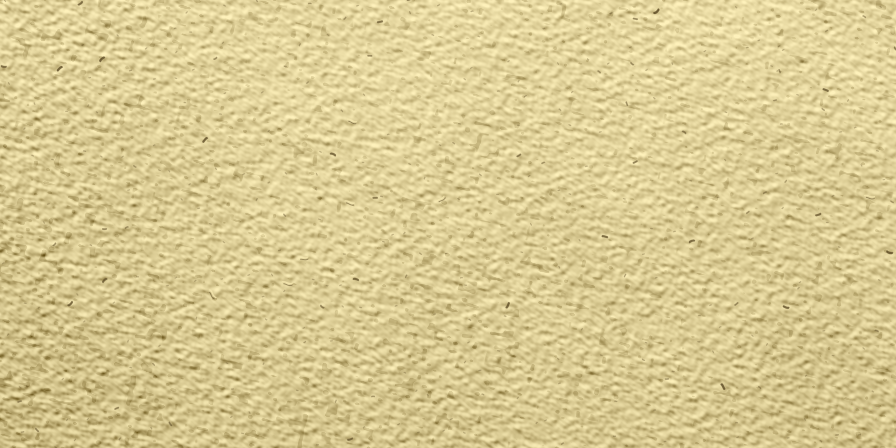
Give the GLSL for this texture, as a Shadertoy shader.

```glsl
// Rough sand-coloured plaster under raking light from the upper left.
// Fine noise relief is shaded by its slope, then pits, dark specks and
// a few pale fibres are scattered over a broad fall-off of light.

#define SHADE_COLOUR vec3(0.65, 0.58, 0.355)
#define LIGHT_COLOUR vec3(0.94, 0.885, 0.67)
#define SPECK_COLOUR vec3(0.36, 0.29, 0.14)
#define BASE_TONE 0.765
#define RELIEF_GAIN 1.45
#define GRAIN_FREQ vec2(64.0, 92.0)
#define GRAIN_TILT -0.22
#define TO_LIGHT vec2(-0.0010, 0.0024)
#define PIT_DEPTH 0.36
#define SPECK_CELLS 19.0
#define SPECK_CHANCE 0.45
#define FIBRE_CHANCE 0.008

float hash(vec2 p) {
    vec3 q = fract(p.xyx * 0.1031);
    q += dot(q, q.yzx + 33.33);
    return fract((q.x + q.y) * q.z);
}

float noise(vec2 p) {
    vec2 i = floor(p), f = fract(p);
    f = f * f * (3.0 - 2.0 * f);
    return mix(mix(hash(i), hash(i + vec2(1, 0)), f.x),
               mix(hash(i + vec2(0, 1)), hash(i + vec2(1, 1)), f.x), f.y);
}

mat2 rotation(float a) {
    float c = cos(a), s = sin(a);
    return mat2(c, -s, s, c);
}

// Height of the plaster: two layers of grains, turned apart to hide the lattice
float relief(vec2 p) {
    return 0.60 * noise(rotation(GRAIN_TILT) * p * GRAIN_FREQ + 11.0)
         + 0.40 * noise(rotation(GRAIN_TILT - 0.5) * p * GRAIN_FREQ * 1.6 + 57.0);
}

// Distance to a segment centred on the origin along x
float segment(vec2 p, float halfLength) {
    p.x -= clamp(p.x, -halfLength, halfLength);
    return length(p);
}

// Coverage of dark specks (x) and pale fibres (y)
vec2 scatter(vec2 p, float pixel) {
    vec2 cover = vec2(0.0);
    vec2 home = floor(p * SPECK_CELLS);
    for (int j = -1; j <= 1; j++)
    for (int i = -1; i <= 1; i++) {
        vec2 cell = home + vec2(i, j);
        vec2 centre = (cell + vec2(hash(cell + 3.7), hash(cell + 91.3))) / SPECK_CELLS;
        float kind = hash(cell + 41.9);
        float size = pow(hash(cell + 17.1), 8.0);
        float angle = (hash(cell + 63.5) - 0.5) * 2.0;
        vec2 q = rotation(angle) * (p - centre);
        q.y += 0.0012 * sin(q.x * 260.0 + kind * 40.0);

        if (kind < FIBRE_CHANCE) {
            float len = 0.010 + 0.012 * size;
            float fibre = segment(q, len) - 0.0014;
            float shadow = segment(q + vec2(-0.002, 0.0045), len * 0.8) - 0.0010;
            cover.y = max(cover.y, 0.8 * smoothstep(pixel, -pixel, fibre));
            cover.x = max(cover.x, 0.6 * smoothstep(pixel, -pixel, shadow));
        } else if (kind < SPECK_CHANCE) {
            float speck = segment(q, 0.0015 + 0.004 * size) - 0.0013 - 0.0014 * size;
            float strength = 0.35 + 0.5 * size;
            cover.x = max(cover.x, strength * smoothstep(pixel, -pixel, speck));
        }
    }
    return cover;
}

void mainImage(out vec4 fragColor, in vec2 fragCoord) {
    vec2 uv = fragCoord / iResolution.xy;
    vec2 p = fragCoord / iResolution.y;
    float pixel = 0.75 / iResolution.y;

    // Broad light: bright top, dim left edge and lower corners
    float leftDim = 1.0 - smoothstep(0.0, 0.35, uv.x);
    float rightDim = smoothstep(0.65, 1.0, uv.x) * (1.0 - uv.y);
    float tone = BASE_TONE + 0.22 * (uv.y - 0.5);
    tone -= leftDim * (0.13 - 0.08 * uv.y) + 0.07 * rightDim;
    tone += 0.06 * (noise(p * 5.0) - 0.5) + 0.07 * (noise(p * 14.0 + 8.0) - 0.5);

    // Slope shading, with shadows deeper than highlights
    float slope = relief(p - TO_LIGHT) - relief(p + TO_LIGHT);
    float roughness = 1.0 + 0.25 * leftDim + 0.25 * (0.5 - uv.y);
    float shading = slope * RELIEF_GAIN * roughness;
    tone += shading - 0.5 * shading * shading;

    // Small pits, denser in rough patches
    float patches = 0.10 * noise(p * 6.0 + 30.0) + 0.05 * leftDim;
    float pit = noise(rotation(GRAIN_TILT) * p * vec2(66.0, 100.0) + 140.0);
    tone -= PIT_DEPTH * smoothstep(0.84 - patches, 0.96 - patches, pit);

    vec3 colour = mix(SHADE_COLOUR, LIGHT_COLOUR, min(tone, 1.2));
    vec2 marks = scatter(p, pixel);
    colour = mix(colour, SPECK_COLOUR, marks.x);
    colour = mix(colour, LIGHT_COLOUR * 1.03, marks.y);
    fragColor = vec4(clamp(colour, 0.0, 1.0), 1.0);
}
```
